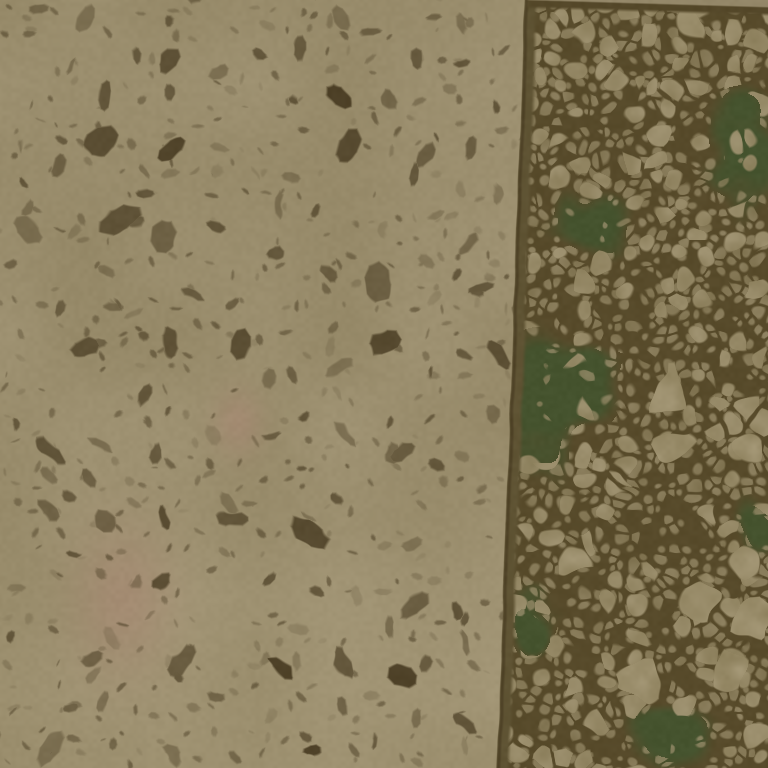
Give the GLSL for this texture, as a WebGL 1 fragment shader.

```glsl
precision highp float;
// Two terrazzo slabs meeting at a slightly slanted joint: pale stone with dark
// angular chips on the left, dark green-brown binder with pale pebbles on the right.
// Chips are hashed cut boxes in jittered grids; pebbles are rounded Voronoi cells.

uniform vec2 u_resolution;

float hash(vec2 p) {
  return fract(sin(dot(p, vec2(127.1, 311.7))) * 43758.5);
}

vec2 hash2(vec2 p) {
  return vec2(hash(p), hash(p + 37.3));
}

float noise(vec2 p) {
  vec2 i = floor(p), f = fract(p);
  f = f * f * (3.0 - 2.0 * f);
  return mix(mix(hash(i), hash(i + vec2(1.0, 0.0)), f.x),
             mix(hash(i + vec2(0.0, 1.0)), hash(i + 1.0), f.x), f.y);
}

float blob(vec2 p, vec2 center, vec2 radius) {
  vec2 q = (p - center) / radius;
  return exp(-dot(q, q));
}

// Darkness of angular chips scattered over a grid.
float chips(vec2 p, float cells, float seed, float fill, vec2 toneRange) {
  float dark = 0.0;
  for (int j = -1; j <= 1; j++) {
    for (int i = -1; i <= 1; i++) {
      vec2 cell = floor(p * cells) + vec2(float(i), float(j));
      vec2 id = cell + seed;
      vec2 q = p - (cell + 0.15 + 0.7 * hash2(id)) / cells;
      float angle = 6.283 * hash(id + 5.1);
      float c = cos(angle), s = sin(angle);
      q = vec2(c * q.x + s * q.y, c * q.y - s * q.x);
      float len = mix(0.12, 0.25, hash(id + 9.7)) / cells;
      float wide = len * mix(0.28, 0.8, hash(id + 14.2));
      q.y += q.x * 0.5 * (hash(id + 21.4) - 0.5);
      q.x += q.y * (hash(id + 27.8) - 0.5);
      vec2 a = abs(q);
      float d = max(max(a.x - len, a.y - wide),
                    dot(a, vec2(0.55, 0.83)) - 0.38 * len - 0.62 * wide);
      float cover = 1.0 - smoothstep(-0.0022, 0.0018, d);
      float tone = mix(toneRange.x, toneRange.y, hash(id + 33.6));
      dark = max(dark, cover * tone * step(hash(id + 41.9), fill));
    }
  }
  return dark;
}

// Coverage of rounded pebbles, separated by the gaps between Voronoi cells.
float pebbles(vec2 p, float cells, float seed, float fill, float gap) {
  float near = 9.0, second = 9.0;
  vec2 owner = vec2(0.0);
  vec2 g = p * cells;
  for (int j = -1; j <= 1; j++) {
    for (int i = -1; i <= 1; i++) {
      vec2 cell = floor(g) + vec2(float(i), float(j));
      float d = length(g - cell - 0.1 - 0.8 * hash2(cell + seed));
      if (d < near) {
        second = near;
        near = d;
        owner = cell + seed;
      } else {
        second = min(second, d);
      }
    }
  }
  float radius = mix(0.25, 0.55, hash(owner + 7.7));
  float inside = min(second - near - gap, radius - near);
  return smoothstep(-0.0015, 0.0025, inside / cells) * step(hash(owner + 17.5), fill);
}

vec3 paleSlab(vec2 p) {
  vec3 col = mix(vec3(0.585, 0.535, 0.405), vec3(0.625, 0.575, 0.45), noise(p * 9.0));
  col += 0.018 * (1.0 - smoothstep(0.0, 0.45, p.y));
  // Pink stains
  float pink = blob(p, vec2(0.16, 0.22), vec2(0.06, 0.09))
             + blob(p, vec2(0.31, 0.45), vec2(0.03, 0.04));
  col = mix(col, vec3(0.65, 0.54, 0.45), 0.75 * min(pink, 1.0));
  // Chips from faint and fine to dark and coarse
  vec2 w = p + 0.007 * (vec2(noise(p * 60.0), noise(p * 60.0 + 19.0)) - 0.5);
  float dark = chips(w, 34.0, 3.0, 0.5, vec2(0.1, 0.6));
  dark = max(dark, chips(w, 19.0, 71.0, 0.65, vec2(0.15, 0.75)));
  dark = max(dark, chips(w, 10.5, 130.0, 0.72, vec2(0.35, 1.0)));
  return mix(col, vec3(0.30, 0.25, 0.15), dark);
}

vec3 darkSlab(vec2 p) {
  // Green patches, where pebbles thin out
  float green = blob(p, vec2(0.97, 0.81), vec2(0.05, 0.09))
              + blob(p, vec2(0.78, 0.71), vec2(0.05, 0.05))
              + blob(p, vec2(0.70, 0.48), vec2(0.04, 0.10))
              + blob(p, vec2(0.77, 0.50), vec2(0.04, 0.05))
              + blob(p, vec2(0.99, 0.31), vec2(0.03, 0.04))
              + blob(p, vec2(0.87, 0.04), vec2(0.06, 0.04))
              + blob(p, vec2(0.69, 0.18), vec2(0.03, 0.05));
  green = smoothstep(0.25, 0.8, green + 0.5 * (noise(p * 30.0) - 0.5));
  vec3 col = mix(vec3(0.34, 0.29, 0.165), vec3(0.27, 0.325, 0.18), green);
  vec2 w = p + 0.012 * (vec2(noise(p * 45.0), noise(p * 45.0 + 31.0)) - 0.5);
  float coarse = pebbles(w, 31.0, 11.0, 0.5 + 0.25 * smoothstep(0.6, 0.9, p.y) - 0.4 * green, 0.14);
  float fine = pebbles(w, 60.0, 53.0, 0.82 - 0.6 * green, 0.16);
  float large = pebbles(w, 13.0, 92.0, 0.16 - 0.14 * green, 0.3);
  float stone = max(max(coarse * 0.95, fine * 0.72), large);
  return mix(col, mix(vec3(0.56, 0.51, 0.37), vec3(0.64, 0.59, 0.46), noise(p * 55.0)), stone);
}

void main() {
  vec2 p = gl_FragCoord.xy / u_resolution;
  float side = p.x - (0.648 + 0.036 * p.y) - 0.002 * (noise(vec2(p.y * 30.0, 2.0)) - 0.5);
  vec3 col = mix(paleSlab(p), darkSlab(p), smoothstep(-0.0015, 0.0015, side));
  // Joint: plain binder band with a darker seam
  float band = smoothstep(-0.002, 0.001, side) * (1.0 - smoothstep(0.011, 0.018, side));
  col = mix(col, vec3(0.37, 0.325, 0.20), band);
  col = mix(col, vec3(0.28, 0.23, 0.13), 0.7 * (1.0 - smoothstep(0.0, 0.004, abs(side - 0.002))));
  // Upper rim of the dark slab
  float rim = p.y - (1.02 - 0.03 * p.x);
  float right = smoothstep(0.0, 0.006, side);
  col = mix(col, vec3(0.33, 0.28, 0.16), right * smoothstep(-0.012, -0.006, rim));
  col = mix(col, vec3(0.58, 0.53, 0.41), right * smoothstep(-0.001, 0.002, rim));
  col += 0.02 * (noise(p * 170.0) - 0.5);
  gl_FragColor = vec4(col, 1.0);
}
```
